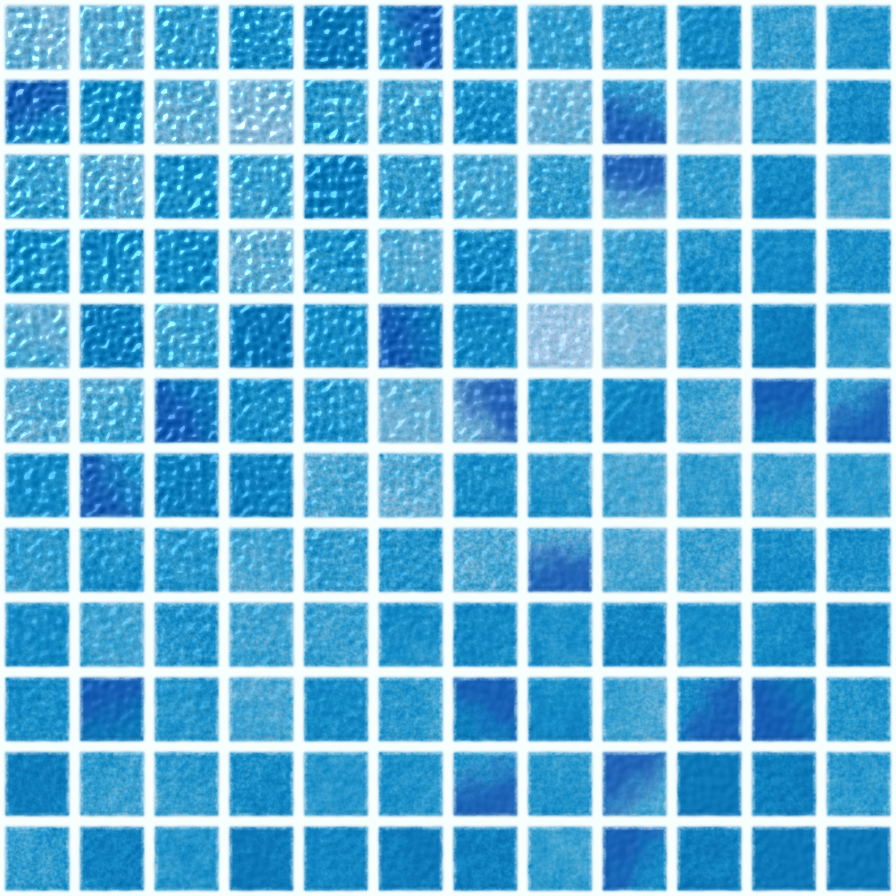
Give the GLSL for this pattern, as a three.js fragment shader.

```glsl
// Square blue glass mosaic tiles, mottled and glossy, set in wide white grout.
#define TILES 12.0
#define TILE_HALF 0.424
#define CORNER 0.025
#define EDGE_SOFT 0.022
#define GRAIN 0.34
#define SHADE_SPREAD 1.15
#define DEEP vec3(0.05, 0.47, 0.72)
#define MID vec3(0.08, 0.55, 0.78)
#define LIGHT vec3(0.24, 0.64, 0.82)
#define PALE vec3(0.48, 0.72, 0.85)
#define INDIGO vec3(0.09, 0.35, 0.70)
#define GROUT vec3(0.97, 0.995, 0.995)

varying vec2 vUv;

vec3 hash3(vec2 p) {
  vec3 q = fract(p.xyx * vec3(0.1031, 0.1030, 0.0973));
  q += dot(q, q.yxz + 33.33);
  return fract((q.xxy + q.yzz) * q.zyx);
}

float cornerSlope(vec2 corner, vec2 offset) {
  float angle = 6.2832 * hash3(corner).x;
  return dot(vec2(cos(angle), sin(angle)), offset);
}

// Gradient noise, roughly -0.7 to 0.7
float gradientNoise(vec2 p) {
  vec2 i = floor(p), f = fract(p);
  vec2 u = f * f * f * (f * (f * 6.0 - 15.0) + 10.0);
  vec2 e = vec2(1.0, 0.0);
  float low = mix(cornerSlope(i, f), cornerSlope(i + e, f - e), u.x);
  float high = mix(cornerSlope(i + e.yx, f - e.yx), cornerSlope(i + 1.0, f - 1.0), u.x);
  return mix(low, high, u.y);
}

float roundedBox(vec2 p, float halfSize, float radius) {
  vec2 d = abs(p) - halfSize + radius;
  return length(max(d, 0.0)) + min(max(d.x, d.y), 0.0) - radius;
}

// Continuous glaze colour from deep (0) to pale (1), frosted above
vec3 glazeRamp(float tone) {
  vec3 c = mix(DEEP, MID, clamp(tone * 3.0, 0.0, 1.0));
  c = mix(c, LIGHT, clamp(tone * 3.0 - 1.0, 0.0, 1.0));
  c = mix(c, PALE, clamp(tone * 3.0 - 2.0, 0.0, 1.0));
  return mix(c, vec3(0.72, 0.82, 0.93), clamp(tone * 2.0 - 2.0, 0.0, 0.8));
}

void main() {
  vec2 grid = vUv * TILES;
  vec2 cell = floor(grid);
  vec2 p = fract(grid) - 0.5;
  vec3 shade = hash3(cell + 17.0);
  vec3 trait = hash3(cell + 71.0);

  // Each tile has its own surface, so noise never continues over the grout
  vec2 surface = p + cell * 7.31 + 50.0;
  float mottle = gradientNoise(surface * 4.0);
  float grain = gradientNoise(surface * 15.0) + 0.8 * gradientNoise(surface * 27.0);

  // Tone: tile shade, darker lower rows, sideways fade, mottling and grain
  float angle = 6.2832 * trait.x;
  vec2 fadeDir = vec2(cos(angle), sin(angle));
  float tone = 0.45 + SHADE_SPREAD * (0.5 * (shade.x + shade.y) - 0.5);
  tone += 0.28 * (vUv.y - 0.5) + 0.28 * dot(p, fadeDir) * trait.z;
  tone += 0.22 * mottle + GRAIN * grain * mix(0.5, 1.0, shade.z);
  tone += 0.35 * step(0.96, shade.z);
  vec3 glaze = glazeRamp(tone);

  // A few tiles carry an indigo flush from one side
  float flush = smoothstep(-0.3, 0.35, dot(p, fadeDir) + 0.25 * mottle + 0.12);
  glaze = mix(glaze, INDIGO, 0.85 * flush * step(0.89, trait.y));

  // Rippled gloss, strongest toward the upper left
  float ripple = gradientNoise(surface * 9.0 + vec2(0.35, -0.35)) - gradientNoise(surface * 9.0);
  float gloss = smoothstep(0.9, 0.1, length(vUv - vec2(0.12, 0.95)));
  glaze += ripple * (0.05 + 0.18 * gloss);
  glaze += 0.28 * gloss * smoothstep(0.25, 0.5, ripple);

  // Uneven tile outline with a worn pale rim and a shaded lower edge
  float d = roundedBox(p, TILE_HALF, CORNER) + 0.008 * gradientNoise(surface * 6.0);
  float rim = smoothstep(-0.055, -0.015, d);
  float lower = smoothstep(0.32, 0.40, -p.y);
  float worn = clamp(0.38 + 0.45 * mottle + 0.3 * grain, 0.0, 0.8);
  glaze = mix(glaze, vec3(0.70, 0.85, 0.93), rim * worn * (1.0 - 0.6 * lower));
  glaze *= 1.0 - 0.07 * lower * (1.0 - rim);

  // Grout with a faint bluish contact shade beside the tiles
  vec3 grout = mix(vec3(0.82, 0.91, 0.95), GROUT, smoothstep(0.0, 0.045, d));
  vec3 color = mix(glaze, grout, smoothstep(-EDGE_SOFT, EDGE_SOFT, d));
  gl_FragColor = vec4(clamp(color, 0.0, 1.0), 1.0);
}
```
